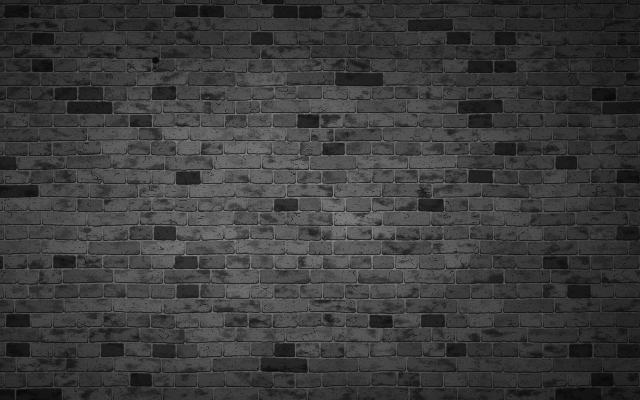
A WebGL 2 fragment shader for this texture:

```glsl
#version 300 es
precision highp float;

uniform vec2 u_resolution;
out vec4 fragColor;

const float HEADERS_ACROSS = 26.2;
const float ROW_HEIGHT = 0.0355;
const float MORTAR_WIDTH = 0.0042;
const float CORNER_RADIUS = 0.0045;
const vec3 WALL_TINT = vec3(1.0);

struct Brick {
    vec2 local;  // position from the brick centre, in canvas heights
    vec2 size;   // full cell size, in canvas heights
    vec2 id;
    float isHeader;
};

float hash(vec2 p) {
    vec3 q = fract(vec3(p.xyx) * 0.1031);
    q += dot(q, q.yzx + 33.33);
    return fract((q.x + q.y) * q.z);
}

float cornerSlope(vec2 cell, vec2 offset) {
    float angle = 6.2832 * hash(cell);
    return dot(vec2(cos(angle), sin(angle)), offset);
}

float gradientNoise(vec2 p) {
    vec2 i = floor(p), f = fract(p);
    vec2 s = f * f * f * (f * (f * 6.0 - 15.0) + 10.0);
    vec2 e = vec2(0.0, 1.0);
    float low = mix(cornerSlope(i, f), cornerSlope(i + e.yx, f - e.yx), s.x);
    float high = mix(cornerSlope(i + e, f - e), cornerSlope(i + 1.0, f - 1.0), s.x);
    return mix(low, high, s.y);
}

float fbm(vec2 p) {
    float sum = 0.0, gain = 0.6;
    for (int i = 0; i < 4; i++) {
        sum += gain * gradientNoise(p);
        p = p * 2.03 + 17.7;
        gain *= 0.55;
    }
    return sum;
}

float roundedBox(vec2 p, vec2 halfSize, float radius) {
    vec2 q = abs(p) - halfSize + radius;
    return length(max(q, 0.0)) + min(max(q.x, q.y), 0.0) - radius;
}

// English bond: rows of short headers alternate with rows of long stretchers
Brick brickAt(vec2 uv, float aspect) {
    float t = 1.0 - uv.y;
    float r = -0.364 + (29.86 - 1.66 * t) * t;
    r += 0.16 * gradientNoise(vec2(uv.x * 9.0, r * 0.35));
    float row = floor(r);
    float isHeader = 1.0 - mod(row, 2.0);
    float u = uv.x * HEADERS_ACROSS;
    u += 0.22 * gradientNoise(vec2(u * 0.45, row * 7.37 + 0.5));
    float span = 2.0 - isHeader;
    float shift = mix(0.65 + floor(2.0 * hash(vec2(row + 40.0, 3.0))), 0.19, isHeader);
    float c = (u - shift) / span + 50.0;

    // Some stretchers are broken into two short bricks
    if (isHeader < 0.5 && hash(vec2(floor(c), row + 90.0)) < 0.13) {
        c *= 2.0;
        span = 1.0;
    }
    vec2 size = vec2(span * aspect / HEADERS_ACROSS, ROW_HEIGHT);
    vec2 local = (vec2(fract(c), 1.0 - fract(r)) - 0.5) * size;
    return Brick(local, size, vec2(floor(c), row + 50.0), isHeader);
}

// Tone of one brick face with stains, pits and thin scratches
float brickTone(Brick b, vec2 p) {
    vec2 seed = b.id * vec2(5.3, 9.1);
    float tone = mix(0.76, 1.03, hash(b.id + 11.0));
    float darkShare = mix(0.07, 0.15, b.isHeader);
    tone *= mix(1.0, 0.5, step(hash(b.id + 71.0), darkShare));
    float stain = fbm(p * vec2(24.0, 42.0) + seed);
    float staining = mix(0.1, 0.6, hash(b.id + 33.0));
    tone *= 1.0 - staining * smoothstep(-0.1, 0.35, stain);
    float pits = gradientNoise(p * vec2(130.0, 210.0));
    tone *= 1.0 - 0.3 * smoothstep(0.25, 0.55, pits);
    float scratch = abs(gradientNoise(p * vec2(34.0, 60.0) + seed.yx));
    float scratched = smoothstep(0.1, 0.35, gradientNoise(p * 27.0 + seed));
    return tone * (1.0 - 0.5 * scratched * smoothstep(0.05, 0.0, scratch));
}

float lampLight(vec2 uv) {
    vec2 d = uv - vec2(0.43, 0.47);
    return 0.105 + 0.35 * exp(-3.7 * dot(d, d));
}

void main() {
    vec2 uv = gl_FragCoord.xy / u_resolution;
    float aspect = u_resolution.x / u_resolution.y;
    float pixel = 1.0 / u_resolution.y;
    vec2 p = uv * vec2(aspect, 1.0);

    // Worn outline of the brick
    Brick b = brickAt(uv, aspect);
    float trim = MORTAR_WIDTH * mix(0.8, 1.3, hash(b.id + 5.0));
    float d = roundedBox(b.local, 0.5 * (b.size - trim), CORNER_RADIUS);
    d += 0.0022 * fbm(p * 75.0);
    float face = 1.0 - smoothstep(-0.8 * pixel, 0.8 * pixel, d);

    // Pale mortar, brick face, and the shadow below each brick
    float mortar = 1.07 + 0.3 * fbm(p * 90.0);
    float tone = mix(mortar, brickTone(b, p), face);
    float below = smoothstep(0.1, -0.45, b.local.y / b.size.y);
    float rim = 1.0 - smoothstep(0.0, 0.0026, abs(d));
    tone *= 1.0 - rim * (0.12 + 0.5 * below);

    // Broad grime, fine grain and one knocked-out hole
    tone *= 1.0 + 0.22 * fbm(p * 5.0) + 0.14 * gradientNoise(p * 260.0);
    float hole = length(p - vec2(0.243 * aspect, 0.85)) + 0.004 * fbm(p * 80.0);
    tone *= mix(0.2, 1.0, smoothstep(0.006, 0.011, hole));

    fragColor = vec4(WALL_TINT * clamp(tone * lampLight(uv), 0.0, 1.0), 1.0);
}
```
